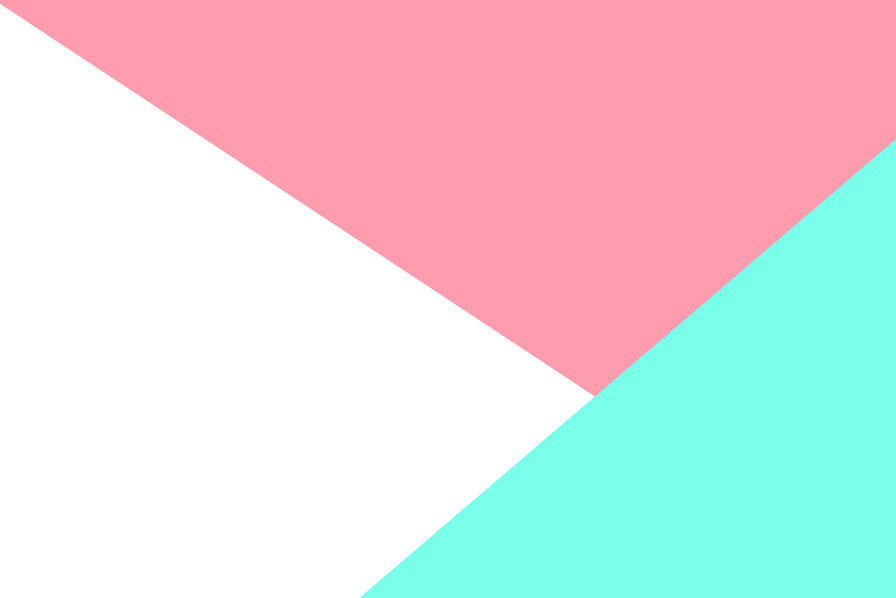
Write a Shadertoy shader that draws this background.

```glsl
// Flat background of three colour fields: white, pink and aqua, split by two diagonals.

const vec3 WHITE = vec3(1.0);
const vec3 PINK  = vec3(1.0, 0.61, 0.68);
const vec3 AQUA  = vec3(0.48, 1.0, 0.92);

// Ends of each diagonal, as fractions of the canvas
const vec2 PINK_START = vec2(0.0, 0.9937);
const vec2 PINK_END   = vec2(0.6641, 0.3369);
const vec2 AQUA_START = vec2(0.4010, 0.0);
const vec2 AQUA_END   = vec2(1.0, 0.7676);

// Signed distance to the line a-b, positive on its left side
float lineDistance(vec2 p, vec2 a, vec2 b) {
    vec2 dir = normalize(b - a);
    return dot(p - a, vec2(-dir.y, dir.x));
}

// Soft coverage of a half plane, one pixel wide at the edge
float coverage(float distance, float pixel) {
    return clamp(distance / pixel + 0.5, 0.0, 1.0);
}

void mainImage(out vec4 fragColor, in vec2 fragCoord) {
    // Canvas height is one unit; widths scale with the aspect ratio
    float pixel = 1.0 / iResolution.y;
    vec2 canvas = vec2(iResolution.x / iResolution.y, 1.0);
    vec2 p = fragCoord * pixel;

    // Pink lies above the falling diagonal, aqua below the rising one
    float pinkSide = lineDistance(p, PINK_START * canvas, PINK_END * canvas);
    float aquaSide = -lineDistance(p, AQUA_START * canvas, AQUA_END * canvas);

    vec3 color = mix(WHITE, PINK, coverage(pinkSide, pixel));
    color = mix(color, AQUA, coverage(aquaSide, pixel));
    fragColor = vec4(color, 1.0);
}
```
